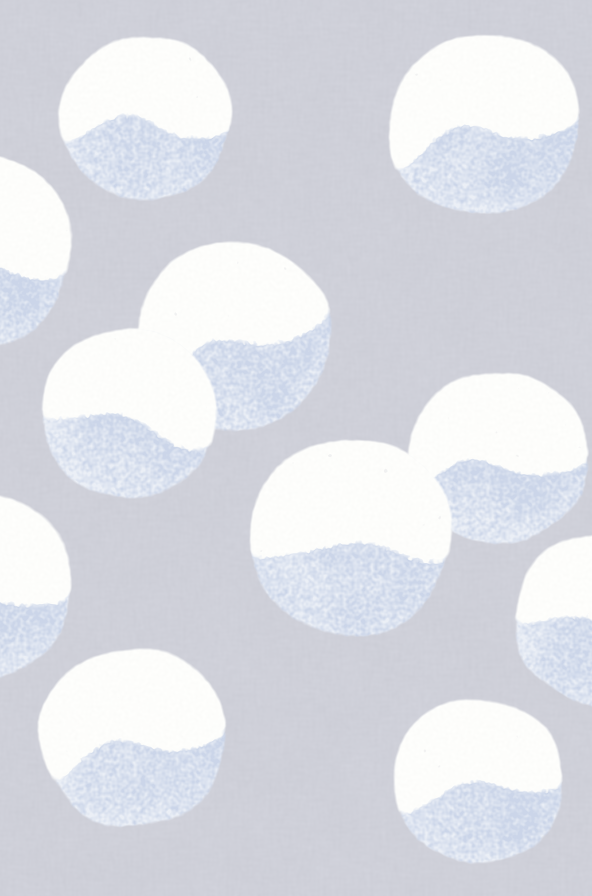
A WebGL 1 fragment shader for this pattern:

```glsl
precision highp float;
uniform vec2 u_resolution;

#define GROUND vec3(0.81, 0.815, 0.85)
#define CAP_WHITE vec3(0.992, 0.993, 0.985)
#define BLUE_DEEP vec3(0.795, 0.835, 0.912)
#define BLUE_PALE vec3(0.92, 0.937, 0.965)
#define ROW_HEIGHT 0.18
#define JITTER 0.04
#define GATHER 0.4
#define RADIUS 0.102
#define SOFTNESS 0.0019
#define CORNER 0.14
#define GRAIN_SCALE 230.0
#define WEAVE 0.010

const vec2 MIDDLE = vec2(0.325, 0.53);

vec2 hash2(vec2 p) {
  vec2 k = vec2(dot(p, vec2(127.1, 311.7)), dot(p, vec2(269.5, 183.3)));
  return fract(sin(k) * 43758.5);
}

float cornerSlope(vec2 cell, vec2 offset) {
  return dot(hash2(cell) * 2.0 - 1.0, offset);
}

// Gradient noise, roughly -0.7 to 0.7
float gradientNoise(vec2 p) {
  vec2 i = floor(p);
  vec2 f = p - i;
  vec2 u = f * f * f * (f * (f * 6.0 - 15.0) + 10.0);
  vec2 e = vec2(1.0, 0.0);
  float low = mix(cornerSlope(i, f), cornerSlope(i + e, f - e), u.x);
  float high = mix(cornerSlope(i + e.yx, f - e.yx), cornerSlope(i + 1.0, f - 1.0), u.x);
  return mix(low, high, u.y);
}

float smoothMax(float a, float b, float k) {
  float h = max(k - abs(a - b), 0.0) / k;
  return max(a, b) + h * h * k * 0.25;
}

float cover(float d) {
  return 1.0 - smoothstep(-SOFTNESS, SOFTNESS, d);
}

// Slightly squared disc with an uneven, hand-cut outline
float discDistance(vec2 q, vec2 seed) {
  vec2 a = pow(abs(q) + 0.0001, vec2(2.15));
  float wobble = 0.09 * gradientNoise(q * 1.3 + seed * 37.0);
  return pow(a.x + a.y, 1.0 / 2.15) - 1.0 + wobble;
}

// Height of the wavy border between cap and body
float waveHeight(float x, vec2 seed) {
  float hump = x + 0.1 - 0.5 * (seed.x - 0.5);
  float tilt = 0.3 * (seed.y - 0.4);
  float swell = mix(0.2, 0.36, seed.y);
  return -0.18 - 0.34 * swell + swell * exp(-4.0 * hump * hump) + tilt * x + 0.1 * x * x * x;
}

void main() {
  vec2 p = gl_FragCoord.xy / u_resolution.y;

  // Fine print grain and a faint woven ground
  float fine = gradientNoise(p * GRAIN_SCALE);
  float coarse = gradientNoise(p * GRAIN_SCALE * 0.5 + 17.0);
  float cloud = gradientNoise(p * 18.0 + 5.0);
  float threads = gradientNoise(p * vec2(230.0, 60.0)) + gradientNoise(p * vec2(60.0, 230.0) + 9.0);
  vec3 color = GROUND + WEAVE * (threads + 0.8 * fine + 0.7 * cloud);

  vec3 white = CAP_WHITE + 0.012 * fine;
  white -= vec3(0.05, 0.05, 0.04) * smoothstep(0.48, 0.62, coarse);

  // Staggered rows, the lower ones overlapping the upper ones
  for (int j = 4; j >= 0; j--) {
    float row = float(j);
    bool odd = mod(row, 2.0) > 0.5;
    vec2 startAndStep = odd ? vec2(-0.03, 0.355) : vec2(0.155, 0.395);
    for (int i = 0; i < 3; i++) {
      vec2 id = vec2(float(i), row);
      vec2 seed = hash2(id + 3.0);
      vec2 shape = hash2(id + 41.0);
      vec2 center = vec2(startAndStep.x + startAndStep.y * id.x, 0.147 + ROW_HEIGHT * row);

      // Leave the upper right open
      if (row > 2.0 && center.x > 0.62) continue;

      // Crowd and enlarge the middle balls, let the right side sink
      vec2 away = center - MIDDLE;
      float inner = exp(-100.0 * away.x * away.x);
      center -= inner * away.y * vec2(0.3, GATHER);
      center.y -= 0.1 * away.x;
      center += JITTER * (hash2(id + 23.0) - 0.5);

      // Local frame in which the ball has radius one
      float radius = RADIUS * mix(0.9, 1.12, shape.x) + 0.012 * inner;
      float angle = 0.5 * (shape.y - 0.5);
      float c = cos(angle);
      float s = sin(angle);
      vec2 q = mat2(c, -s, s, c) * (p - center) / (radius * vec2(1.02, 0.98));
      if (dot(q, q) > 1.8) continue;

      float disc = discDistance(q, seed);
      float wave = waveHeight(q.x, seed) - q.y + 0.035 * coarse + 0.04 * fine;
      float cap = smoothMax(disc, wave, CORNER) + 0.01 * coarse;
      float body = disc + 0.015 + 0.02 * coarse;

      // Mottled blue, paler towards the rim and the lower left
      float rim = smoothstep(-0.25, 0.0, disc);
      float pale = 0.36 + 0.95 * fine + 0.65 * coarse + 0.45 * cloud;
      pale += 0.2 * rim - 0.16 * (q.x + q.y + 0.4);
      vec3 blue = mix(BLUE_DEEP, BLUE_PALE, clamp(pale, 0.0, 1.0));

      color = mix(color, blue, cover(body * radius));
      color = mix(color, white, cover(cap * radius));
    }
  }

  gl_FragColor = vec4(color, 1.0);
}
```
